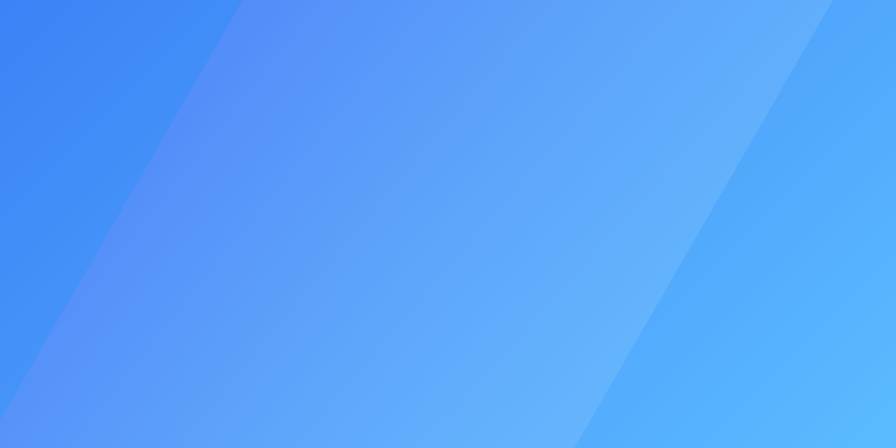
A WebGL 1 fragment shader for this background:

```glsl
precision highp float;
// A diagonal blue gradient crossed by one wide translucent slanted band.
// The band is a pair of parallel edges, tinted violet on its left side
// and fading to a faint white veil on its right side.

uniform vec2 u_resolution;

#define BASE_START vec3(0.232, 0.512, 0.967)
#define BASE_END   vec3(0.360, 0.733, 1.000)
#define TINT_LEFT  vec3(0.660, 0.545, 0.980)
#define TINT_RIGHT vec3(1.000, 1.000, 1.000)
#define ALPHA_LEFT  0.17
#define ALPHA_RIGHT 0.095
#define BAND_LEFT  0.5417  // left edge at the top, in canvas heights
#define BAND_RIGHT 1.8594  // right edge at the top, in canvas heights
#define BAND_SLOPE 0.5774  // sideways shift per unit of height

void main() {
  vec2 p = gl_FragCoord.xy / u_resolution.y;
  float aspect = u_resolution.x / u_resolution.y;
  float depth = 1.0 - p.y;

  // Base gradient from the top left to the bottom right corner
  vec3 color = mix(BASE_START, BASE_END, (p.x + depth) / (aspect + 1.0));

  // Sheared coordinate that is constant along the band edges
  float across = p.x + depth * BAND_SLOPE;
  float soft = 0.6 * length(vec2(1.0, BAND_SLOPE)) / u_resolution.y;
  float band = smoothstep(BAND_LEFT - soft, BAND_LEFT + soft, across)
             - smoothstep(BAND_RIGHT - soft, BAND_RIGHT + soft, across);

  // Tint and opacity change gradually across the band
  float k = clamp((across - BAND_LEFT) / (BAND_RIGHT - BAND_LEFT), 0.0, 1.0);
  vec3 tint = mix(TINT_LEFT, TINT_RIGHT, k);
  float alpha = mix(ALPHA_LEFT, ALPHA_RIGHT, k) * band;

  gl_FragColor = vec4(mix(color, tint, alpha), 1.0);
}
```
